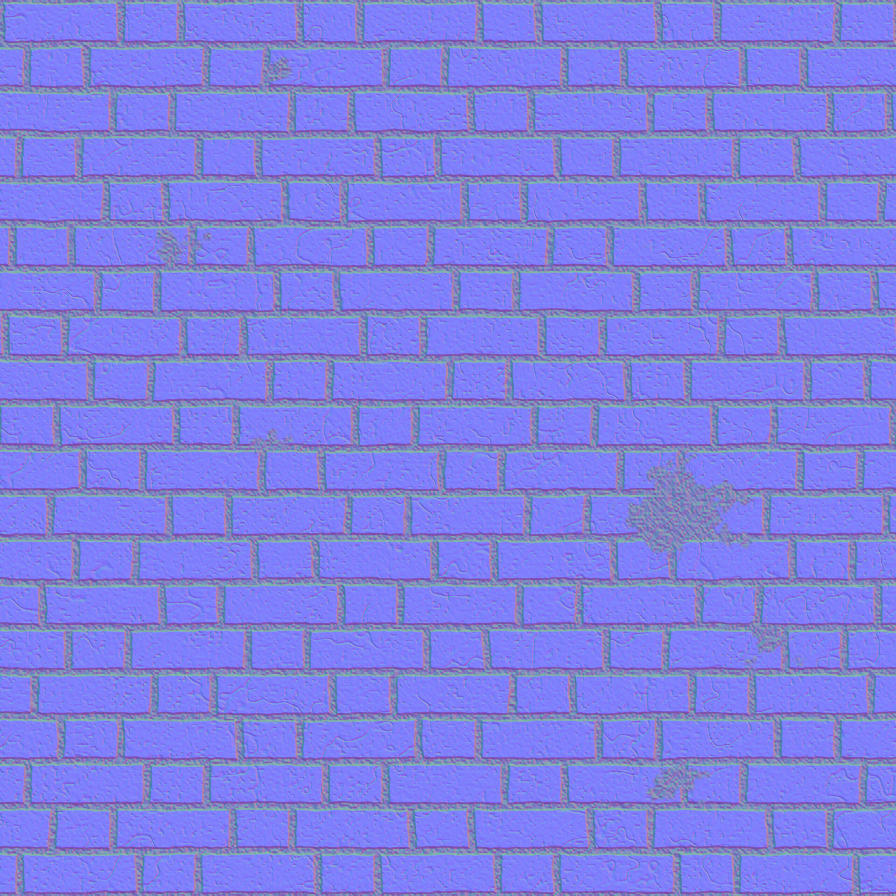
Reproduce this texture map procedurally as a WebGL 1 fragment shader.

```glsl
precision highp float;
uniform vec2 u_resolution;

float hash(vec2 p) {
  return fract(sin(dot(p, vec2(127.1, 311.7))) * 4375.85);
}

float noise(vec2 p) {
  vec2 i = floor(p), f = fract(p);
  f = f * f * (3.0 - 2.0 * f);
  return mix(mix(hash(i), hash(i + vec2(1.0, 0.0)), f.x),
             mix(hash(i + vec2(0.0, 1.0)), hash(i + 1.0), f.x), f.y);
}

// Distance to the nearest joint centre; each course has alternating long and short bricks
float jointDistance(vec2 p) {
  p += 0.0022 * (vec2(noise(p * 34.0), noise(p * 34.0 + 71.0)) - 0.5);
  float course = floor(20.0 - 20.0 * p.y);
  float rise = fract(p.y * 20.0);
  float run = p.x * 5.0 - 0.672 + 0.5208 * course;
  float along = fract(run);
  float isLong = step(1.0 / 3.0, along);
  vec2 brick = vec2(floor(run) * 2.0 + isLong + 40.0, course + 5.0);

  // Slightly crooked sides and beds
  float lean = (hash(brick) - 0.5) * (rise - 0.5) * 0.004;
  float start = isLong / 3.0, span = (1.0 + isLong) / 3.0;
  float tilt = (hash(brick + 19.0) - 0.5) * ((along - start) / span - 0.5) * 0.002;
  float side = min((along - start) * 0.2 + lean, (start + span - along) * 0.2 - lean);
  float bed = min(rise * 0.05 + tilt, (1.0 - rise) * 0.05 - tilt);
  return min(side, bed) + 0.0014 * (noise(p * 170.0) - 0.5);
}

float brickFace(vec2 p) {
  return smoothstep(0.0028, 0.0049, jointDistance(p));
}

// Crumbled areas in two loose columns, the largest right of centre
float wear(vec2 p) {
  float reach = 0.0;
  for (int i = 0; i < 6; i++) {
    float right = mod(float(i), 2.0), k = floor(float(i) * 0.5);
    vec2 centre = vec2(mix(0.28, 0.78, right) + 0.07 * (1.0 - 2.0 * right) * sin(4.4 * k + 0.3),
                       mix(0.92 - 0.2 * k, 0.43 - 0.15 * k, right));
    float large = i == 1 ? 1.0 : 0.0;
    float away = length((p - centre) * vec2(1.0, 1.3)) / mix(0.06, 0.11, large);
    reach = max(reach, (1.0 - away) * mix(0.55, 0.85, large));
  }
  float grit = 0.5 * noise(p * 38.0) + 0.3 * noise(p * 95.0) + 0.2 * noise(p * 210.0);
  return smoothstep(0.0, 0.14, reach + grit - 0.86);
}

// Fine relief: gritty mortar against cracked, pitted and grainy brick
float relief(vec2 p, float solid) {
  float mortar = noise(p * 420.0) + 0.6 * noise(p * 200.0 + 9.0);
  float vein = abs(0.75 * noise(p * 26.0) + 0.25 * noise(p * 85.0 + 5.0) - 0.5);
  float crack = (1.0 - smoothstep(0.0, 0.03, vein)) * smoothstep(0.45, 0.65, noise(p * 20.0 + 37.0));
  float pit = smoothstep(0.68, 0.92, noise(p * 320.0 + 53.0)) * (0.3 + noise(p * 45.0 + 11.0));
  float brick = 1.0 - 0.45 * crack - 0.4 * pit + 0.22 * noise(p * 350.0);
  return mix(mortar, brick, solid);
}

void main() {
  vec2 p = gl_FragCoord.xy / u_resolution;
  float e = max(0.0008, 0.4 / u_resolution.y);
  vec2 dx = vec2(e, 0.0), dy = vec2(0.0, e);
  float intact = 1.0 - wear(p);
  float solid = brickFace(p) * intact;

  vec2 edge = vec2(brickFace(p + dx) - brickFace(p - dx), brickFace(p + dy) - brickFace(p - dy));
  vec2 grain = vec2(relief(p + dx, solid) - relief(p - dx, solid),
                    relief(p + dy, solid) - relief(p - dy, solid));
  edge *= 0.0021 / e * intact;
  grain *= 0.0016 / e;

  // Unresolved grit shortens the normal in mortar and worn areas
  float upright = inversesqrt(1.0 + dot(edge, edge) + dot(grain, grain));
  vec2 sideways = -(edge + grain) * upright * 0.2;
  upright *= mix(0.55, 1.0, solid);
  gl_FragColor = vec4(vec2(0.5, 0.5 + 0.015 * (1.0 - solid)) + sideways, 0.5 + 0.49 * upright, 1.0);
}
```
